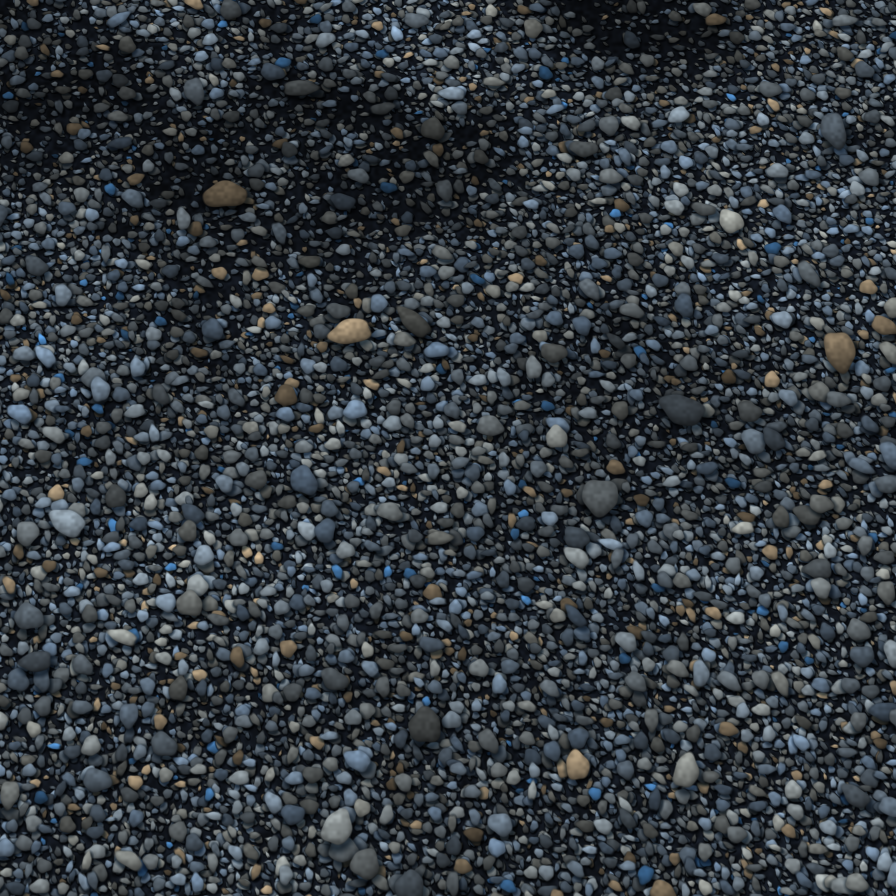
Give the GLSL for this texture, as a WebGL 1 fragment shader.

```glsl
precision highp float;
// A beach of dark blue-grey pebbles seen at a slant under soft skylight.
// Jittered grids of tilted, rounded stones are painted from fine grit up to
// sparse large stones; each stone drops a soft shadow on what lies below it.
uniform vec2 u_resolution;

vec4 hash4(vec3 p) {
  vec4 q = fract(p.xyzx * vec4(0.1031, 0.1030, 0.0973, 0.1099));
  q += dot(q, q.wzxy + 33.33);
  return fract((q.xxyz + q.yzzw) * q.zywx);
}

float noise(vec2 p) {
  vec2 cell = floor(p);
  vec2 f = fract(p);
  f = f * f * (3.0 - 2.0 * f);
  float a = hash4(vec3(cell, 7.0)).x;
  float b = hash4(vec3(cell + vec2(1.0, 0.0), 7.0)).x;
  float c = hash4(vec3(cell + vec2(0.0, 1.0), 7.0)).x;
  float d = hash4(vec3(cell + vec2(1.0, 1.0), 7.0)).x;
  return mix(mix(a, b, f.x), mix(c, d, f.x), f.y);
}

// Hollows with fewer stones, mostly in the upper part of the beach
float hollow(vec2 p) {
  float n = 0.65 * noise(p * vec2(3.5, 6.0) + 11.0) + 0.35 * noise(p * vec2(9.0, 15.0) + 4.0);
  return smoothstep(0.42, 0.75, n) * smoothstep(0.35, 1.0, p.y);
}

// Distance from a stone's centre, 1 on its wobbly rim
float stoneDistance(vec2 local, float phase) {
  float angle = atan(local.y, local.x + 1e-5);
  return length(local) * (1.0 + 0.08 * cos(3.0 * angle + phase) + 0.04 * cos(5.0 * angle - phase));
}

vec3 stoneColor(float hue, float value) {
  vec3 tint = mix(vec3(1.02, 1.04, 1.0), vec3(0.80, 0.98, 1.18), hue);
  tint = mix(tint, vec3(1.16, 1.03, 0.84), step(0.94, hue));
  tint = mix(tint, vec3(0.55, 0.95, 1.35), step(hue, 0.015));
  return tint * mix(0.26, 0.57, value * (0.55 + 0.45 * value));
}

// Paints one grid of stones, back rows first so that front ones overlap them
void paintStones(inout vec3 color, vec2 ground, float cells, float density, float brightness) {
  vec2 p = ground * cells;
  vec2 home = floor(p);
  float blur = 0.0016 * cells;
  for (int j = 0; j < 3; j++) {
    for (int i = 0; i < 3; i++) {
      vec2 cell = home + vec2(float(i) - 1.0, 1.0 - float(j));
      vec4 place = hash4(vec3(cell, cells));
      vec4 look = hash4(vec3(cell, cells + 31.7));
      vec2 center = cell + 0.5 + 0.8 * (place.xy - 0.5);
      if (place.z > density * (1.0 - 0.55 * hollow(center / cells))) continue;

      // Long axis leans down to the right, flatter far away
      float angle = mix(-1.0, -0.4, clamp(ground.y, 0.0, 1.0)) + 2.2 * (place.w - 0.5);
      vec2 axis = vec2(cos(angle), sin(angle));
      vec2 side = vec2(-axis.y, axis.x);
      float major = mix(0.36, 0.57, look.x);
      vec2 radii = major * vec2(1.0, mix(0.46, 0.92, look.y));
      vec2 offset = p - center;
      vec2 local = vec2(dot(offset, axis), dot(offset, side)) / radii;
      float phase = 6.2832 * look.w;
      float d = stoneDistance(local, phase);

      // Contact shadow, shifted away from the light
      vec2 shifted = offset + vec2(-0.04, 0.10);
      float shadow = length(vec2(dot(shifted, axis), dot(shifted, side)) / radii);
      color *= mix(vec3(0.34, 0.41, 0.47), vec3(1.0), smoothstep(0.85, 1.45, shadow));

      // Rounded body, bright above and dark along the lower rim
      vec2 slope = local.x * axis + local.y * side;
      float rim = min(d * d, 1.2);
      float light = 0.97 + 0.30 * dot(slope, vec2(-0.25, 0.95)) - 0.32 * rim * rim;
      vec3 body = stoneColor(look.z, look.w) * light * brightness;
      float edge = blur / radii.y;
      color = mix(color, body, 1.0 - smoothstep(1.0 - edge, 1.0 + edge * 0.6, d));
    }
  }
}

void main() {
  vec2 uv = gl_FragCoord.xy / min(u_resolution.x, u_resolution.y);
  // Slight perspective: stones shrink and flatten toward the top
  float depth = 1.0 + 0.22 * uv.y;
  vec2 ground = vec2((uv.x - 0.5) * depth + 2.0, uv.y * depth);

  vec3 color = vec3(0.065, 0.080, 0.105) * (0.6 + 0.8 * noise(ground * 160.0));
  paintStones(color, ground, 101.0, 0.95, 0.90);
  paintStones(color, ground, 67.0, 0.85, 0.97);
  paintStones(color, ground, 47.0, 0.66, 1.0);
  paintStones(color, ground, 31.0, 0.16, 1.03);
  paintStones(color, ground, 19.0, 0.045, 1.0);

  // Mottled stone surface and broad changes of light
  color *= 0.88 + 0.24 * noise(ground * 210.0);
  color *= 0.92 + 0.22 * noise(ground * 5.0 + 3.0);
  color *= 1.0 - 0.38 * hollow(ground);
  gl_FragColor = vec4(color, 1.0);
}
```
